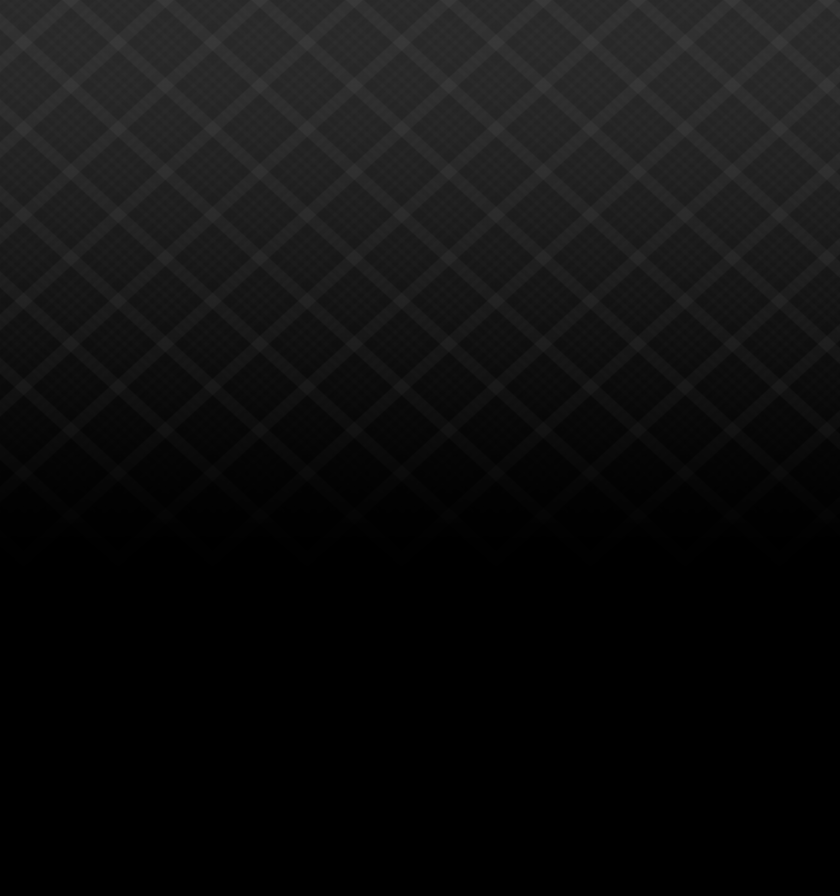
This background is drawn by a Shadertoy shader. Its source:

```glsl
// A dark diagonal plaid that fades from charcoal at the top to black below.
// Two slanted coordinates are repeated with fract; broad bands, thin stripes
// and a sine weave are added over a smooth vertical gradient.

const vec2 CELL_SIZE = vec2(0.1125, 0.0961);     // lattice cell, in canvas units
const vec2 LATTICE_PHASE = vec2(0.745, -0.245);  // places the band crossings
const vec3 CHARCOAL = vec3(0.160);
const vec3 BAND_TINT = vec3(0.030);
const vec3 STRIPE_TINT = vec3(0.009);
const vec3 WEAVE_TINT = vec3(0.004);

// Soft-edged stripe centred on every whole number of the coordinate.
float stripe(float coord, float halfWidth, float blur) {
    float dist = abs(fract(coord + 0.5) - 0.5);
    return 1.0 - smoothstep(halfWidth - blur, halfWidth + blur, dist);
}

// Four thin stripes grouped around the middle of each cell.
float thinStripes(float coord, float blur) {
    float sum = 0.0;
    for (int i = 0; i < 4; i++) {
        float offset = 0.5 + (float(i) - 1.5) * 0.135;
        sum += stripe(coord - offset, 0.032, blur);
    }
    return sum;
}

// Layered sines that suggest crossing threads.
float weave(vec2 slant) {
    vec2 threads = sin(slant * 6.28318 * 11.0);
    return 0.6 * threads.x * threads.y + 0.2 * (threads.x + threads.y);
}

// One minus a smooth ramp: full above the start depth, gone past the end.
float fade(float start, float end, float depth) {
    return 1.0 - smoothstep(start, end, depth);
}

void mainImage(out vec4 fragColor, in vec2 fragCoord) {
    vec2 uv = fragCoord / iResolution.xy;
    float depth = 1.0 - uv.y;

    // Slanted coordinates: one period per plaid cell along each diagonal
    vec2 cell = vec2(uv.x, depth) / CELL_SIZE;
    vec2 slant = vec2(cell.x + cell.y, cell.x - cell.y) - LATTICE_PHASE;
    float pixel = dot(1.0 / (CELL_SIZE * iResolution.xy), vec2(0.5));
    float blur = max(pixel, 0.016);

    // Plaid layers
    float bands = stripe(slant.x, 0.095, blur) + stripe(slant.y, 0.095, blur);
    float stripes = thinStripes(slant.x, blur) + thinStripes(slant.y, blur);

    // Vertical gradient, with the cloth fading lower than the light
    vec3 color = CHARCOAL * fade(0.0, 0.64, depth);
    float clothFade = fade(0.40, 0.66, depth);
    color += BAND_TINT * bands * clothFade;
    color += (STRIPE_TINT * stripes + WEAVE_TINT * weave(slant)) * fade(0.32, 0.62, depth);

    fragColor = vec4(clamp(color, 0.0, 1.0), 1.0);
}
```
